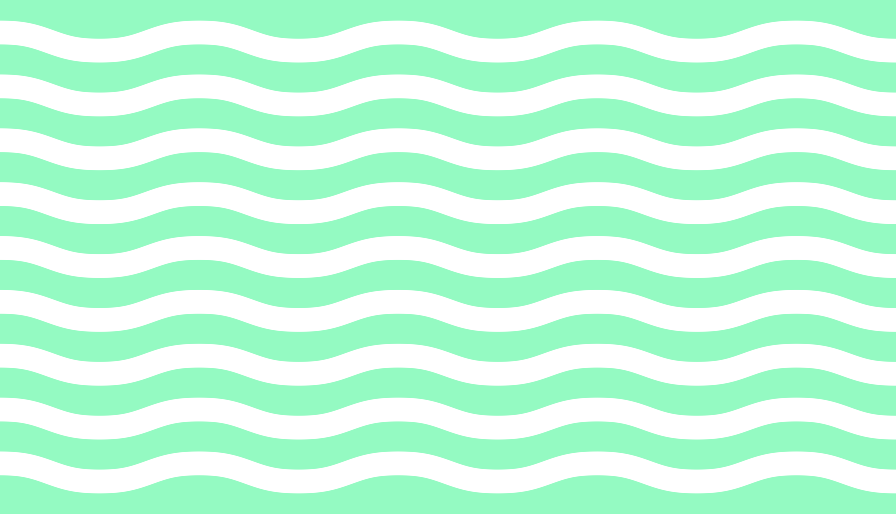
Reproduce this pattern procedurally as a WebGL 1 fragment shader.

```glsl
precision highp float;
// Nine white wavy stripes on mint green, four and a half waves across.
// Each stripe is a constant-width stroke around a softly flattened cosine;
// its distance comes from stepping towards the nearest point of the curve.

uniform vec2 u_resolution;

const float TAU = 6.2831853;
const float WAVES_ACROSS = 4.5;

// Lengths below are in wave periods
const float ROW_PITCH = 0.2705;
const float LAST_ROW = 4.0;      // rows run from -4 to 4 about the centre
const float AMPLITUDE = 0.0454;
const float HALF_WIDTH = 0.0598;
const float FLATTEN = 0.06;      // third harmonic that flattens the crests

const vec3 MINT = vec3(0.58, 0.98, 0.76);
const vec3 WHITE = vec3(1.0);

// Height of the wave at x, with a crest at x = 0
float waveHeight(float x, float amplitude, float flatten) {
  float t = TAU * x;
  return amplitude * (cos(t) - flatten * cos(3.0 * t)) / (1.0 - flatten);
}

// Slope of the wave at x
float waveSlope(float x, float amplitude, float flatten) {
  float t = TAU * x;
  return -TAU * amplitude * (sin(t) - 3.0 * flatten * sin(3.0 * t)) / (1.0 - flatten);
}

// Distance from p to the wave, through the tangent at a refined foot point
float waveDistance(vec2 p, float amplitude, float flatten) {
  float foot = p.x;
  for (int i = 0; i < 2; i++) {
    float slope = waveSlope(foot, amplitude, flatten);
    float rise = p.y - waveHeight(foot, amplitude, flatten);
    foot += (p.x - foot + slope * rise) / (1.0 + slope * slope);
  }
  float slope = waveSlope(foot, amplitude, flatten);
  float rise = p.y - waveHeight(foot, amplitude, flatten) - slope * (p.x - foot);
  return abs(rise) / sqrt(1.0 + slope * slope);
}

// Smooth coverage of a stroke
float strokeMask(float dist, float halfWidth, float pixel) {
  return 1.0 - smoothstep(-0.5 * pixel, 0.5 * pixel, dist - halfWidth);
}

void main() {
  // Wave-period units: x from the left edge, y from the vertical centre
  float pixel = WAVES_ACROSS / u_resolution.x;
  vec2 p = (gl_FragCoord.xy - vec2(0.0, 0.5 * u_resolution.y)) * pixel;

  // Move to the nearest existing row
  float offset = p.y - waveHeight(p.x, AMPLITUDE, FLATTEN);
  float row = clamp(floor(offset / ROW_PITCH + 0.5), -LAST_ROW, LAST_ROW);
  p.y -= row * ROW_PITCH;

  float dist = waveDistance(p, AMPLITUDE, FLATTEN);
  vec3 color = mix(MINT, WHITE, strokeMask(dist, HALF_WIDTH, pixel));
  gl_FragColor = vec4(color, 1.0);
}
```
